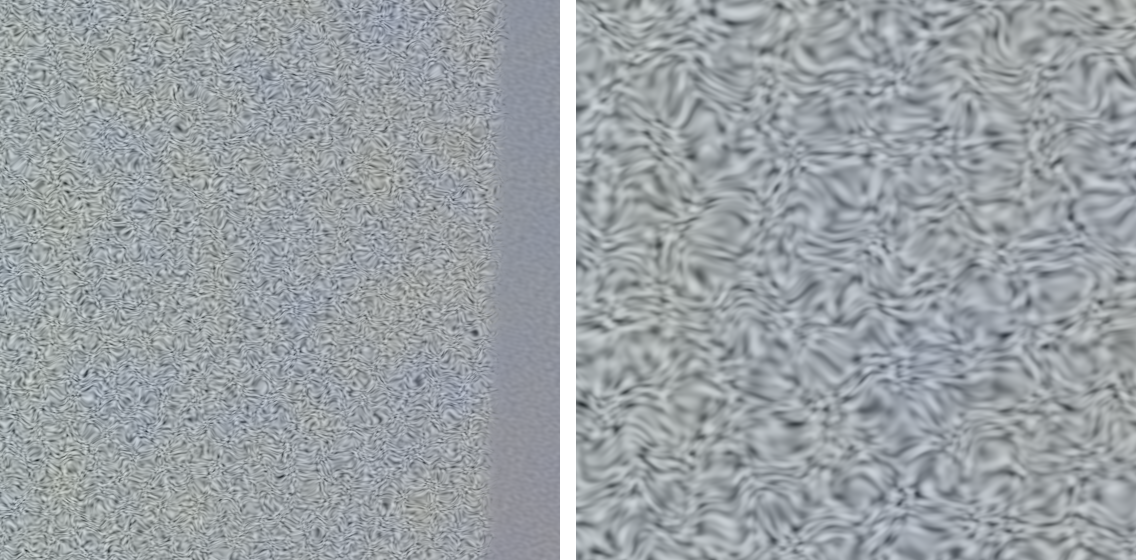
Left, the full canvas; right, a detail of the centre.
Write a Shadertoy shader that draws this texture.

```glsl
// Grey coarse-grained surface with a smooth blue-grey band along the right side.
// Two layers of stretched, slightly bent gradient noise make the short dark and
// light grains; slow noise varies their tint, and the band mutes their contrast.

#define GRAIN_FREQ vec2(108.0, 176.0)  // grains across and up the canvas
#define GRAIN_TILT vec2(0.978, -0.208) // direction of the grains
#define GRAIN_CONTRAST 0.076
#define DARK_SKEW 0.09                 // dark grains reach further than light ones
#define BEND 0.006                     // wander of the grain direction
#define BAND_CONTRAST 0.013
#define BAND_BOTTOM 0.868              // left side of the band at the bottom
#define BAND_TOP 0.896                 // and at the top
#define BAND_SOFTNESS 0.022
#define GRAIN_COLOR vec3(0.606, 0.629, 0.644)
#define BAND_COLOR vec3(0.556, 0.577, 0.620)
#define PATCH_TINT vec3(-0.008, -0.004, 0.010)

// Random vector in -1..1 from a lattice point
vec2 hash22(vec2 cell) {
    vec3 h = fract(cell.xyx * vec3(0.1031, 0.1030, 0.0973));
    h += dot(h, h.yzx + 33.33);
    return 2.0 * fract((h.xx + h.yz) * h.zy) - 1.0;
}

float cornerRamp(vec2 cell, vec2 local, vec2 corner) {
    return dot(hash22(cell + corner), local - corner);
}

// Gradient noise scaled to a standard deviation near one
float noise(vec2 p) {
    vec2 cell = floor(p);
    vec2 f = p - cell;
    vec2 w = f * f * f * (f * (f * 6.0 - 15.0) + 10.0);
    float low = mix(cornerRamp(cell, f, vec2(0, 0)), cornerRamp(cell, f, vec2(1, 0)), w.x);
    float high = mix(cornerRamp(cell, f, vec2(0, 1)), cornerRamp(cell, f, vec2(1, 1)), w.x);
    return 5.7 * mix(low, high, w.y);
}

// Coordinates along and across a direction
vec2 alongAcross(vec2 p, vec2 dir) {
    return vec2(dot(p, dir), dot(p, vec2(-dir.y, dir.x)));
}

// Short irregular grains in two crossing directions
float grains(vec2 p) {
    vec2 bend = vec2(noise(p * 31.0 + 17.0), noise(p * 31.0 + 83.0));
    p += BEND * 0.5 * bend;
    vec2 crossTilt = normalize(GRAIN_TILT + vec2(0.0, 0.45));
    float coarse = noise(alongAcross(p, GRAIN_TILT) * GRAIN_FREQ + 300.0);
    float fine = noise(alongAcross(p, crossTilt) * GRAIN_FREQ * 1.35 + 711.0);
    return (coarse + 0.6 * fine) / 1.166;
}

void mainImage(out vec4 fragColor, in vec2 fragCoord) {
    vec2 uv = fragCoord / iResolution.xy;
    float grain = grains(uv);
    float patches = 0.6 * noise(uv * 5.0 + 41.0) + 0.4 * noise(uv * 14.0 + 59.0);

    // Grainy field: stronger and slightly greener towards the left
    float tone = grain - DARK_SKEW * (grain * grain - 1.0);
    float contrast = GRAIN_CONTRAST * mix(1.12, 0.88, uv.x);
    vec3 field = GRAIN_COLOR + contrast * tone;
    field += PATCH_TINT * patches + 0.006 * noise(uv * 22.0 + 7.0);
    field += mix(vec3(0.002, 0.012, 0.005), vec3(-0.004, -0.012, -0.004), uv.x);

    // Smooth band: faint relief, warmer at the bottom
    float relief = noise(alongAcross(uv, GRAIN_TILT) * GRAIN_FREQ * 0.8 + 517.0);
    vec3 band = BAND_COLOR + BAND_CONTRAST * relief + 0.5 * PATCH_TINT * patches;
    band += vec3(0.012, -0.006, -0.012) * smoothstep(0.6, 0.0, uv.y);

    // Ragged transition between the two
    float border = mix(BAND_BOTTOM, BAND_TOP, uv.y) + 0.004 * noise(vec2(3.0, uv.y * 12.0));
    float offset = uv.x - border + 0.004 * relief;
    float bandMask = smoothstep(-BAND_SOFTNESS, BAND_SOFTNESS, offset);
    fragColor = vec4(clamp(mix(field, band, bandMask), 0.0, 1.0), 1.0);
}
```
